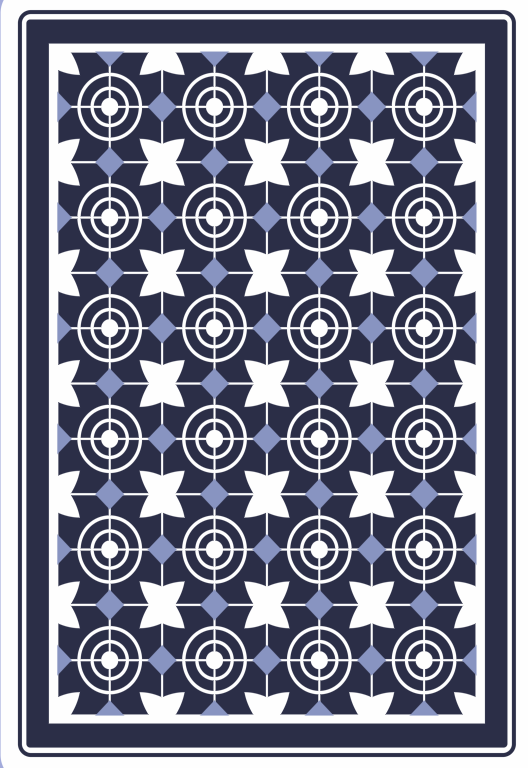
Reproduce this pattern procedurally as a Shadertoy shader.

```glsl
// Card back: a 4 by 6 grid of ringed targets, diamonds and four-petal stars,
// set in a white mat, a navy band and a thin rounded outline.
// Each layer is a signed distance, mixed over the one below with a soft edge.

const vec3 NAVY     = vec3(0.168, 0.180, 0.280);
const vec3 WHITE    = vec3(0.995);
const vec3 LAVENDER = vec3(0.535, 0.580, 0.755);
const vec3 BACKDROP = vec3(0.640, 0.670, 0.860);

// Frame, in canvas heights
const vec2  FRAME_CENTRE   = vec2(0.0038, 0.0006);
const vec2  CARD_CENTRE    = vec2(0.080, 0.0);
const vec2  CARD_HALF      = vec2(0.423, 0.520);
const float CARD_RADIUS    = 0.037;
const vec2  OUTLINE_HALF   = vec2(0.3242, 0.4863);
const float OUTLINE_RADIUS = 0.017;
const float OUTLINE_WIDTH  = 0.0052;
const vec2  BAND_HALF      = vec2(0.3132, 0.4740);
const float BAND_RADIUS    = 0.005;
const vec2  MAT_HALF       = vec2(0.2839, 0.4427);
const vec2  FIELD_HALF     = vec2(0.2729, 0.4323);

// Motif, in cell widths
const vec2  REPEATS     = vec2(4.0, 6.0);
const float OUTER_RING  = 0.293;
const float INNER_RING  = 0.168;
const float RING_WIDTH  = 0.032;
const float DOT_RADIUS  = 0.082;
const float LINE_WIDTH  = 0.020;
const float DIAMOND     = 0.138;
// Petal sides are parabolas: offset, slope, curvature
const vec3  PETAL_SIDE  = vec3(0.125, 0.66, 1.12);
const vec3  PETAL_TOP   = vec3(0.165, 0.43, 1.00);

float boxDist(vec2 p, vec2 halfSize, float radius) {
    vec2 d = abs(p) - halfSize + radius;
    return length(max(d, 0.0)) + min(max(d.x, d.y), 0.0) - radius;
}

float ringDist(float r, float radius, float width) {
    return abs(r - radius) - 0.5 * width;
}

float diamondDist(vec2 p) {
    return (abs(p.x) + abs(p.y) - DIAMOND) * 0.7071;
}

float parabola(vec3 k, float t) {
    return k.x + t * (k.y - k.z * t);
}

// Four petals meeting at the origin, one in each quadrant
float starDist(vec2 p) {
    p = abs(p);
    return 0.92 * max(p.x - parabola(PETAL_SIDE, p.y),
                      p.y - parabola(PETAL_TOP, p.x));
}

float cover(float d, float pixel) {
    return 1.0 - smoothstep(-0.7 * pixel, 0.7 * pixel, d);
}

// One cell, with the target at its centre and a star at each corner
vec3 tile(vec2 q, float pixel) {
    vec2 a = abs(q);
    float r = length(q);

    vec2 toLine = min(a, 0.5 - a);
    float white = min(toLine.x, toLine.y) - 0.5 * LINE_WIDTH;
    white = min(white, ringDist(r, OUTER_RING, RING_WIDTH));
    white = min(white, ringDist(r, INNER_RING, RING_WIDTH));
    white = min(white, r - DOT_RADIUS);
    white = min(white, starDist(a - 0.5));

    float diamonds = min(diamondDist(a - vec2(0.5, 0.0)),
                         diamondDist(a - vec2(0.0, 0.5)));

    vec3 col = mix(NAVY, WHITE, cover(white, pixel));
    return mix(col, LAVENDER, cover(diamonds, pixel));
}

void mainImage(out vec4 fragColor, in vec2 fragCoord) {
    float pixel = 1.0 / iResolution.y;
    vec2 canvas = (fragCoord - 0.5 * iResolution.xy) * pixel;
    vec2 p = canvas - FRAME_CENTRE;

    // Card, outline, band and mat
    float card = boxDist(canvas - CARD_CENTRE, CARD_HALF, CARD_RADIUS);
    float outline = boxDist(p, OUTLINE_HALF, OUTLINE_RADIUS);
    outline = abs(outline + 0.5 * OUTLINE_WIDTH) - 0.5 * OUTLINE_WIDTH;
    vec3 col = mix(BACKDROP, WHITE, cover(card, pixel));
    col = mix(col, NAVY, cover(outline, pixel));
    col = mix(col, NAVY, cover(boxDist(p, BAND_HALF, BAND_RADIUS), pixel));
    col = mix(col, WHITE, cover(boxDist(p, MAT_HALF, 0.0), pixel));

    // Repeating field
    vec2 cell = 2.0 * FIELD_HALF / REPEATS;
    vec2 q = fract((p + FIELD_HALF) / cell) - 0.5;
    vec3 pattern = tile(q, pixel / min(cell.x, cell.y));
    col = mix(col, pattern, cover(boxDist(p, FIELD_HALF, 0.0), pixel));

    fragColor = vec4(col, 1.0);
}
```
